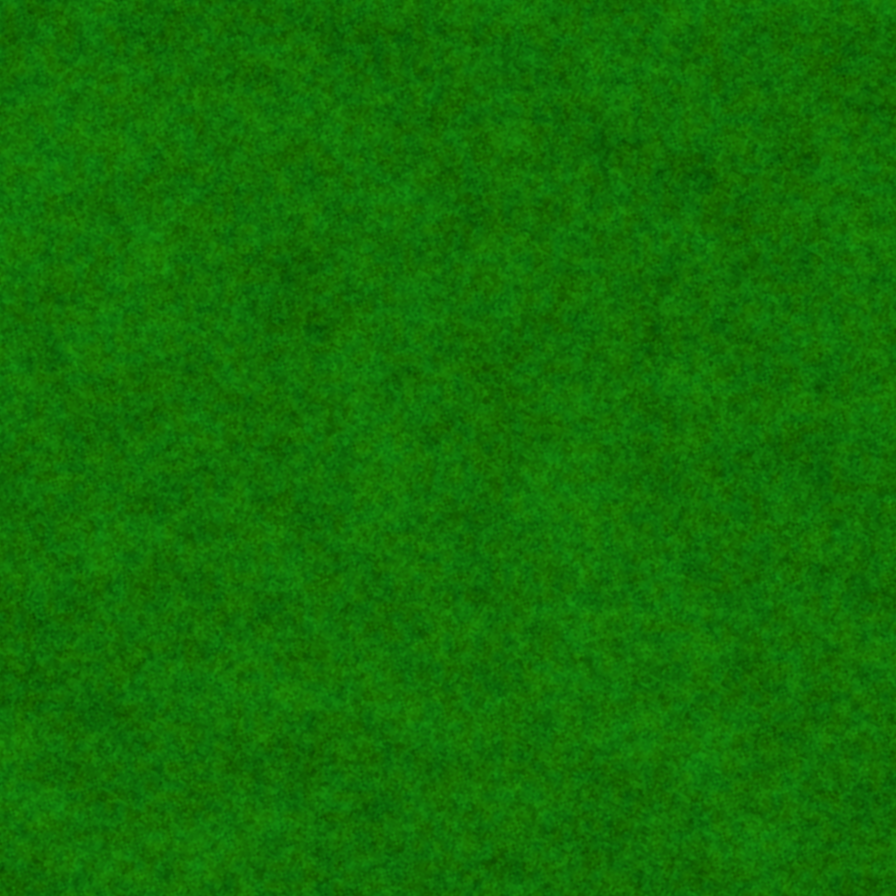
Reproduce this texture procedurally as a WebGL 2 fragment shader.

```glsl
#version 300 es
precision highp float;
// Green felt: soft cloudy mottling under a mat of short crossing fibres and
// a fine grain. Each layer is smooth value noise scaled to unit deviation;
// their weighted sum shifts the green, and a faint tint varies the hue.

#define BASE_COLOR vec3(0.073, 0.440, 0.022)
#define SHADE_SLOPE vec3(0.21, 1.0, 0.21)
#define CONTRAST 0.038
#define MOTTLE_WEIGHT 0.52
#define FIBRE_WEIGHT 0.58
#define GRAIN_WEIGHT 0.62
#define MOTTLE_CELLS 11.0
#define FIBRE_CELLS vec2(105.0, 290.0)
#define GRAIN_CELLS 330.0
#define TINT_AMOUNT 0.010

uniform vec2 u_resolution;
out vec4 fragColor;

// Integer hash of a lattice point and a layer seed, from 0 to 1
float hash(ivec2 cell, int seed) {
    uint h = uint(cell.x) * 1597334677u ^ uint(cell.y) * 3812015801u;
    h ^= uint(seed) * 2654435769u;
    h = (h ^ (h >> 16)) * 2146121005u;
    h = (h ^ (h >> 15)) * 2221713035u;
    h ^= h >> 16;
    return float(h >> 8) / 16777216.0;
}

// Smooth value noise with zero mean and roughly unit deviation
float noise(vec2 p, int seed) {
    ivec2 cell = ivec2(floor(p));
    vec2 f = fract(p);
    f = f * f * (3.0 - 2.0 * f);
    float low = mix(hash(cell, seed), hash(cell + ivec2(1, 0), seed), f.x);
    float high = mix(hash(cell + ivec2(0, 1), seed), hash(cell + ivec2(1, 1), seed), f.x);
    return (mix(low, high, f.y) - 0.5) / 0.214;
}

mat2 rotation(float angle) {
    float c = cos(angle), s = sin(angle);
    return mat2(c, s, -s, c);
}

// Cloudy patches, slightly wider than tall
float mottle(vec2 p) {
    float total = 0.0, power = 0.0, amplitude = 1.0;
    p *= MOTTLE_CELLS * vec2(0.85, 1.15);
    for (int octave = 0; octave < 4; octave++) {
        total += amplitude * noise(p, octave + 1);
        power += amplitude * amplitude;
        amplitude *= 0.9;
        p = rotation(0.35) * p * 2.03 + 7.3;
    }
    return total / sqrt(power);
}

// Short strands lying in several directions
float fibres(vec2 p) {
    float total = 0.0;
    for (int layer = 0; layer < 4; layer++) {
        vec2 along = rotation(0.3 + 0.785 * float(layer)) * p;
        total += noise(along * FIBRE_CELLS, layer + 11);
    }
    return total / 2.0;
}

void main() {
    vec2 p = gl_FragCoord.xy / min(u_resolution.x, u_resolution.y);

    // Brightness from the three layers
    float shade = MOTTLE_WEIGHT * mottle(p)
                + FIBRE_WEIGHT * fibres(p)
                + GRAIN_WEIGHT * noise(rotation(0.5) * p * GRAIN_CELLS, 21);

    // Hue drifts between warm and cool green
    float tint = TINT_AMOUNT * noise(p * 90.0, 31);

    vec3 color = BASE_COLOR + CONTRAST * shade * SHADE_SLOPE;
    color += tint * vec3(1.0, 0.0, -0.8);
    fragColor = vec4(clamp(color, 0.0, 1.0), 1.0);
}
```
